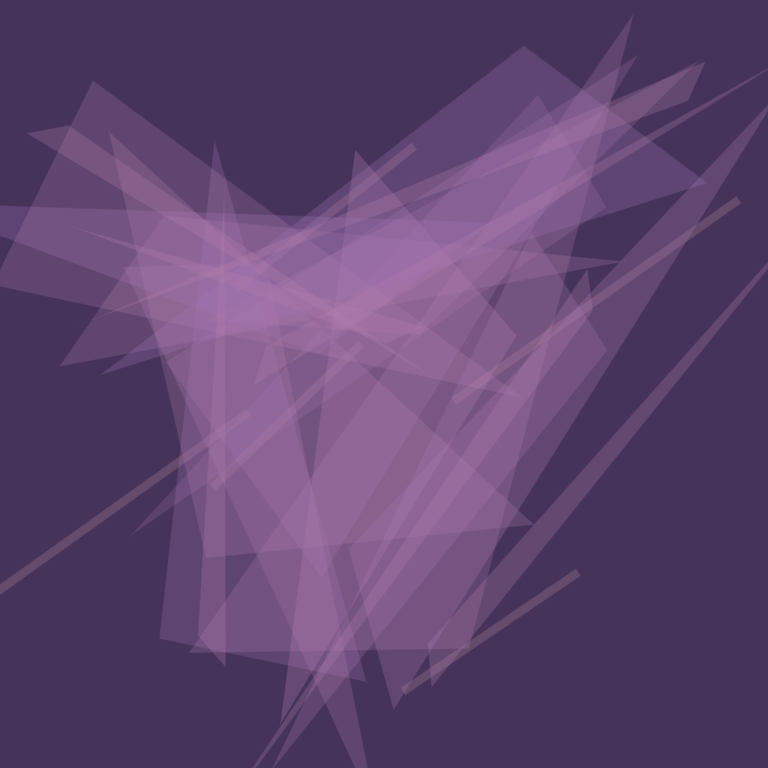
Write a Shadertoy shader that draws this background.

```glsl
// Translucent mauve shards, slivers and thin sticks overlapping on dark purple.

const float TAU = 6.2831853;
const vec3 BACKDROP = vec3(0.27, 0.20, 0.35);
const vec3 PINK     = vec3(0.71, 0.50, 0.68);
const vec3 VIOLET   = vec3(0.60, 0.43, 0.71);
const vec3 DUSTY    = vec3(0.52, 0.39, 0.50);

// Repeatable random value in 0..1 for an item and a channel
float hash(float item, float channel) {
    vec2 q = fract(vec2(item, channel) * vec2(0.1031, 0.3973) + 0.137);
    q += dot(q, q.yx + 19.19);
    return fract((q.x + q.y) * q.x * 7.31);
}

float randomRange(float item, float channel, float low, float high) {
    return mix(low, high, hash(item, channel));
}

vec2 direction(float angle) {
    return vec2(cos(angle), sin(angle));
}

// Coordinates along and across an axis
vec2 toAxis(vec2 p, vec2 axis) {
    return vec2(dot(p, axis), dot(p, vec2(-axis.y, axis.x)));
}

// Evenly spread angles, drawn towards the rising diagonal
float shardAngle(float item, float phase) {
    float a = TAU * fract(item * 0.618034 + phase);
    return a - 0.25 * sin(2.0 * (a - 0.87));
}

// Scattered positions on a disc, stratified by radius
vec2 scatter(float item, float count, float radius, float phase) {
    float r = radius * sqrt((item + 0.5) / count);
    return r * direction(TAU * fract(item * 0.754878 + phase));
}

// Signed distance to the line through a and b, negative on its left
float edgeDistance(vec2 p, vec2 a, vec2 b) {
    vec2 e = normalize(b - a);
    return dot(p - a, vec2(e.y, -e.x));
}

// Triangle around its centroid: tip at +x, slanted base at -x
float shardDistance(vec2 p, float len, float width, float slant) {
    vec2 tip = vec2(0.667 * len, 0.0);
    vec2 left = vec2(-0.333 * len + slant, 0.5 * width);
    vec2 right = vec2(-0.333 * len - slant, -0.5 * width);
    return max(edgeDistance(p, tip, left),
           max(edgeDistance(p, left, right), edgeDistance(p, right, tip)));
}

float stickDistance(vec2 p, float len, float width) {
    vec2 d = abs(p) - 0.5 * vec2(len, width);
    return max(d.x, d.y);
}

vec3 overlay(vec3 base, vec3 tint, float opacity, float dist, float blur) {
    return mix(base, tint, opacity * (1.0 - smoothstep(-blur, blur, dist)));
}

void mainImage(out vec4 fragColor, in vec2 fragCoord) {
    vec2 p = (fragCoord - 0.5 * iResolution.xy) / iResolution.y;
    float blur = 0.9 / iResolution.y;
    vec2 middle = vec2(-0.05, 0.04);
    vec3 color = BACKDROP;

    // Thin sticks, partly veiled by the shards
    const float STICKS = 5.0;
    for (float i = 0.0; i < STICKS; i++) {
        vec2 center = scatter(i, STICKS, 0.42, 0.55);
        vec2 q = toAxis(p - center, direction(randomRange(i, 31.0, 0.5, 1.25)));
        float d = stickDistance(q, randomRange(i, 32.0, 0.25, 0.48), 0.011);
        color = overlay(color, DUSTY, 0.5, d, blur);
    }

    // Broad shards crowding the middle
    const float SHARDS = 14.0;
    for (float i = 0.0; i < SHARDS; i++) {
        vec2 center = middle + scatter(i, SHARDS, 0.25, 0.1);
        vec2 q = toAxis(p - center, direction(shardAngle(i, 0.12)));
        float len = randomRange(i, 1.0, 0.6, 0.98);
        float width = randomRange(i, 2.0, 0.16, 0.40);
        float slant = randomRange(i, 3.0, -0.12, 0.12);
        float d = shardDistance(q, len, width, slant);
        vec3 tint = mix(PINK, VIOLET, pow(hash(i, 4.0), 2.5));
        color = overlay(color, tint, randomRange(i, 5.0, 0.22, 0.31), d, blur);
    }

    // Narrow slivers reaching outwards
    const float SLIVERS = 7.0;
    for (float i = 0.0; i < SLIVERS; i++) {
        vec2 center = middle + scatter(i, SLIVERS, 0.36, 0.37);
        vec2 q = toAxis(p - center, direction(shardAngle(i, 0.43)));
        float len = randomRange(i, 11.0, 0.4, 0.95);
        float width = randomRange(i, 12.0, 0.015, 0.05);
        float d = shardDistance(q, len, width, 0.02);
        color = overlay(color, PINK, 0.27, d, blur);
    }

    fragColor = vec4(color, 1.0);
}
```
